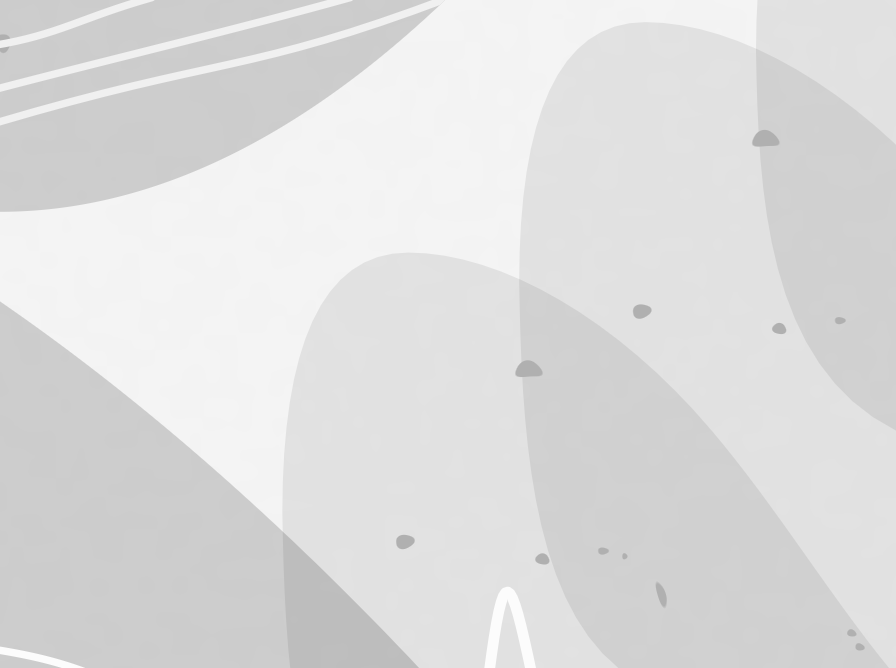
This background is drawn by a WebGL 2 fragment shader. Its source:

```glsl
#version 300 es
precision highp float;
// Soft grey abstract backdrop: three overlapping translucent petals, two dark
// corner shapes, hand-drawn pale strokes and scattered ink flecks.
// Outlines are cubic curves walked in short segments; tones multiply in layers.

uniform vec2 u_resolution;
out vec4 fragColor;

const vec2 GRID = vec2(768.0, 574.0);          // design units across the canvas
const vec2 PETAL_STEP = vec2(203.0, -198.0);   // offset between petals
const int SEGMENTS = 16;

const vec3 PAPER = vec3(0.955);
const vec3 FLECK = vec3(0.69);
const vec3 PALE_LINE = vec3(0.94);
const vec3 WHITE_LINE = vec3(0.99);
const float PETAL_TINT = 0.925;
const float CORNER_TINT = 0.84;

float hash(vec2 p) {
    return fract(sin(dot(p, vec2(127.1, 311.7))) * 43758.5);
}

float noise(vec2 p) {
    vec2 i = floor(p), f = fract(p);
    f = f * f * (3.0 - 2.0 * f);
    return mix(mix(hash(i), hash(i + vec2(1, 0)), f.x),
               mix(hash(i + vec2(0, 1)), hash(i + vec2(1, 1)), f.x), f.y);
}

// Coverage of a signed distance, smoothed over one output pixel
float cover(float dist, float px) {
    return clamp(0.5 - dist / px, 0.0, 1.0);
}

vec2 bezier(vec2 a, vec2 b, vec2 c, vec2 d, float t) {
    float s = 1.0 - t;
    return s * s * s * a + 3.0 * s * t * (s * b + t * c) + t * t * t * d;
}

// Walk a cubic; x holds the nearest distance, y flips at each ray crossing
vec2 trace(vec2 p, vec2 a, vec2 b, vec2 c, vec2 d, vec2 state) {
    vec2 u = a;
    for (int i = 1; i <= SEGMENTS; i++) {
        vec2 v = bezier(a, b, c, d, float(i) / float(SEGMENTS));
        vec2 e = v - u, w = p - u;
        state.x = min(state.x, length(w - e * clamp(dot(w, e) / dot(e, e), 0.0, 1.0)));
        if ((u.y > p.y) != (v.y > p.y) && w.x < e.x * w.y / e.y) state.y = -state.y;
        u = v;
    }
    return state;
}

// Signed distance to a leaning petal whose lower left side ends at tail
float petal(vec2 p, vec2 tail) {
    vec2 side = vec2(242, 440), top = vec2(350, 217);
    vec2 shoulder = vec2(610, 370), hip = vec2(762, 574);
    vec2 s = vec2(1e4, 1.0);
    s = trace(p, side, vec2(242, 300), vec2(275, 217), top, s);
    s = trace(p, top, vec2(430, 217), vec2(530, 275), shoulder, s);
    s = trace(p, shoulder, vec2(665, 435), vec2(710, 510), hip, s);
    s = trace(p, hip, vec2(900, 750), vec2(800, 1000), tail, s);
    s = trace(p, tail, vec2(250, 710), vec2(244, 560), side, s);
    return s.x * s.y;
}

float stroke(vec2 p, vec2 a, vec2 b, vec2 c, vec2 d, float halfWidth) {
    return trace(p, a, b, c, d, vec2(1e4, 1.0)).x - halfWidth;
}

// Distance to the curve y = k.x + k.y x + k.z x^2, positive below it
float parabola(vec2 p, vec3 k) {
    float slope = k.y + 2.0 * k.z * p.x;
    return (p.y - k.x - k.y * p.x - k.z * p.x * p.x) / sqrt(1.0 + slope * slope);
}

// Slightly uneven ellipse, tilted and bent like a bean
float fleck(vec2 p, vec2 center, vec2 radius, float tilt, float bend) {
    vec2 q = mat2(cos(tilt), -sin(tilt), sin(tilt), cos(tilt)) * (p - center) / radius;
    q.y += bend * (q.x * q.x - 0.4);
    float wobble = 0.07 * sin(3.0 * atan(q.y, q.x) + center.x);
    return (length(q) - 1.0 - wobble) * min(radius.x, radius.y);
}

void main() {
    vec2 p = gl_FragCoord.xy / u_resolution * GRID;
    p.y = GRID.y - p.y;
    float px = GRID.y / u_resolution.y;
    vec3 color = PAPER + 0.006 * (noise(p / 14.0) - 0.5);

    // Dark corners
    float upper = cover(parabola(p, vec3(182.0, 0.0, -0.00125)), px);
    float lower = cover(-parabola(p, vec3(259.0, 0.69, 0.00052)), px);
    color *= mix(1.0, CORNER_TINT, max(upper, lower));

    // Petals and the flecks that travel with them
    float ink = 1e4;
    for (int i = 0; i < 3; i++) {
        vec2 q = p - PETAL_STEP * float(i);
        vec2 tail = i < 2 ? vec2(327, 772) : vec2(362, 766);
        color *= mix(1.0, PETAL_TINT, cover(petal(q, tail), px));
        if (i == 2) continue;
        ink = min(ink, fleck(q, vec2(453, 318), vec2(11.5, 7), 0.0, -0.35));
        ink = min(ink, fleck(q, vec2(347, 465.5), vec2(8, 6), -0.2, 0.0));
        ink = min(ink, fleck(q, vec2(465, 480.5), vec2(6, 4.7), 0.2, 0.0));
        ink = min(ink, fleck(q, vec2(517, 473.5), vec2(4.6, 3), 0.0, 0.0));
    }

    // Loose flecks
    ink = min(ink, fleck(p, vec2(3, 37), vec2(6, 8), 0.0, 0.0));
    ink = min(ink, fleck(p, vec2(567, 511), vec2(3.5, 11), -0.3, 0.0));
    ink = min(ink, fleck(p, vec2(535.5, 478), vec2(2.2, 2.6), 0.0, 0.0));
    for (int i = 0; i < 2; i++)
        ink = min(ink, fleck(p, vec2(730, 544) + vec2(7, 12) * float(i), vec2(4, 3), 0.3, 0.0));
    color = mix(color, FLECK, cover(ink, px));

    // Pale strokes over the upper corner
    float pale = stroke(p, vec2(-5, 39), vec2(50, 30), vec2(70, 15), vec2(130, -2), 3.2);
    pale = min(pale, stroke(p, vec2(-5, 77), vec2(90, 52), vec2(200, 26), vec2(300, -2), 3.2));
    pale = min(pale, stroke(p, vec2(-5, 106), vec2(190, 48), vec2(210, 64), vec2(385, -2), 3.2));
    color = mix(color, PALE_LINE, cover(pale, px) * upper);

    // White strokes along the bottom
    float white = stroke(p, vec2(419, 580), vec2(432, 480), vec2(437, 490), vec2(456, 580), 4.6);
    white = min(white, stroke(p, vec2(-5, 558), vec2(20, 562), vec2(45, 567), vec2(72, 577), 3.2));
    color = mix(color, WHITE_LINE, cover(white, px));

    fragColor = vec4(color, 1.0);
}
```
